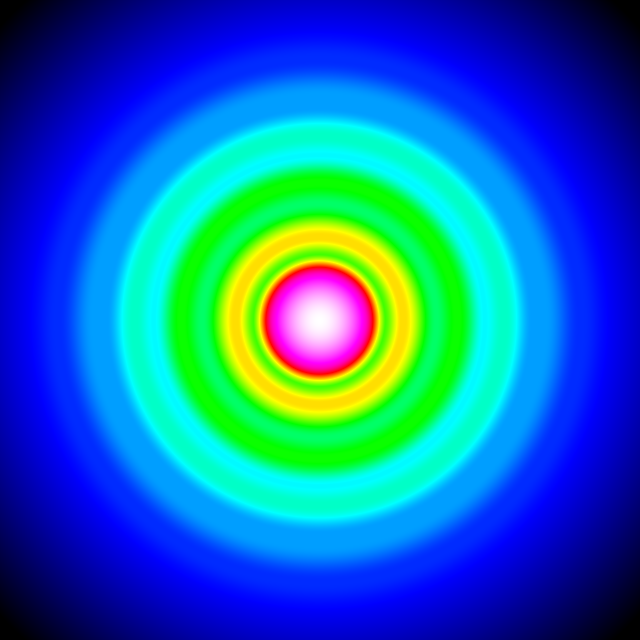
Give the GLSL for this background, as a WebGL 2 fragment shader.

```glsl
#version 300 es
precision highp float;
// Concentric rainbow rings around a white core, fading to black corners.
// A radial height profile (a dome plus soft steps) is coloured by a
// spectral ramp: black, blue, cyan, green, yellow, red, magenta, white.

uniform vec2 u_resolution;
out vec4 fragColor;

const vec2 CENTER = vec2(0.499, 0.499);
const float PEAK_HEIGHT = 7.0;      // white end of the ramp
const float DOME_SCALE = 0.0664;    // radius at which the dome drops by one
const float DOME_RADIUS = 0.1029;   // the dome is flat beyond this
const float FADE_START = 0.449;     // outer blue begins to darken
const float FADE_WIDTH = 0.230;

// Soft steps of the profile: inner radius, outer radius, change of height
const int STEP_COUNT = 9;
const vec3 STEPS[STEP_COUNT] = vec3[STEP_COUNT](
    vec3(0.0716, 0.1042, -1.35),
    vec3(0.1016, 0.1276,  0.88),
    vec3(0.1341, 0.1823, -1.53),
    vec3(0.1836, 0.2122,  0.44),
    vec3(0.2188, 0.2578, -1.06),
    vec3(0.2590, 0.2850,  0.24),
    vec3(0.2917, 0.3320, -0.60),
    vec3(0.3540, 0.4060, -0.45),
    vec3(0.4115, 0.4557, -0.17));

float saturate(float x) {
    return clamp(x, 0.0, 1.0);
}

// Height of the rippled profile at a given radius
float ringHeight(float radius) {
    float dome = min(radius, DOME_RADIUS) / DOME_SCALE;
    float height = PEAK_HEIGHT - dome * dome;
    for (int i = 0; i < STEP_COUNT; i++) {
        height += STEPS[i].z * smoothstep(STEPS[i].x, STEPS[i].y, radius);
    }
    return height - saturate((radius - FADE_START) / FADE_WIDTH);
}

// Each unit of height moves one channel fully on or off
vec3 spectralRamp(float height) {
    float red = saturate(height - 3.0);
    float green = saturate(height - 1.0) - saturate(height - 4.0) + saturate(height - 6.0);
    float blue = saturate(height) - saturate(height - 2.0) + saturate(height - 5.0);
    return vec3(red, green, blue);
}

void main() {
    // Centred coordinates in units of the shorter canvas side
    vec2 point = (gl_FragCoord.xy - CENTER * u_resolution) / min(u_resolution.x, u_resolution.y);
    fragColor = vec4(spectralRamp(ringHeight(length(point))), 1.0);
}
```
